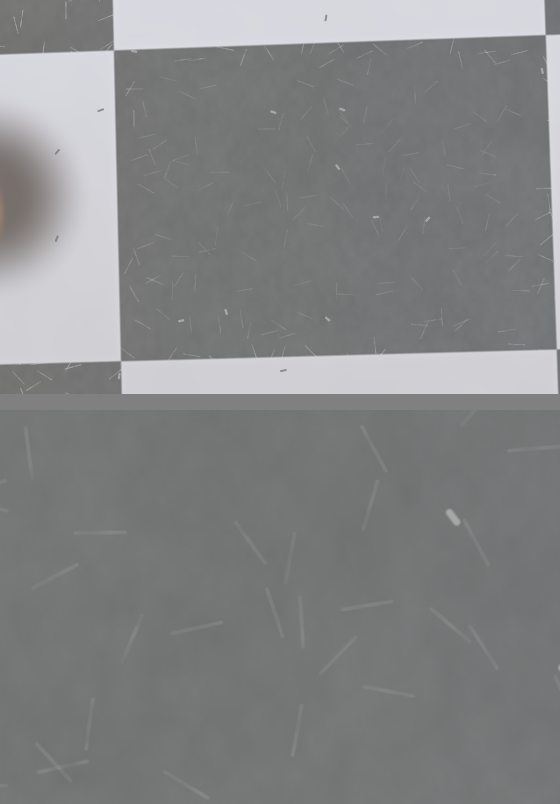
Top, the full canvas; bottom, a detail of the centre.
Write a WebGL 2 fragment shader that draws this texture.

```glsl
#version 300 es
precision highp float;

uniform vec2 u_resolution;
out vec4 outColor;

vec2 hash2(vec2 p) {
    vec3 q = fract(p.xyx * vec3(0.1031, 0.1030, 0.0973));
    q += dot(q, q.yzx + 33.33);
    return fract((q.xx + q.yz) * q.zy);
}

float noise(vec2 p) {
    vec2 i = floor(p), f = fract(p);
    f = f * f * (3.0 - 2.0 * f);
    float low = mix(hash2(i).x, hash2(i + vec2(1, 0)).x, f.x);
    float high = mix(hash2(i + vec2(0, 1)).x, hash2(i + vec2(1, 1)).x, f.x);
    return mix(low, high, f.y);
}

float fbm(vec2 p) {
    float sum = 0.0, gain = 0.5;
    for (int i = 0; i < 4; i++) {
        sum += gain * noise(p);
        p = p * 2.03 + 7.1;
        gain *= 0.5;
    }
    return sum;
}

// One short randomly turned stroke in some of the cells
float strokes(vec2 p, float cell, float halfLength, float width, float chance, float seed) {
    vec2 id = floor(p / cell);
    vec2 pick = hash2(id + seed + 17.0);
    vec2 center = (id + mix(vec2(0.3), vec2(0.7), hash2(id + seed))) * cell;
    vec2 dir = vec2(cos(6.283 * pick.x), sin(6.283 * pick.x));
    vec2 d = p - center;
    d -= dir * clamp(dot(d, dir), -halfLength, halfLength);
    return step(pick.y, chance) * (1.0 - smoothstep(0.3 * width, width, length(d)));
}

// Signed distance to the nearest integer, changing sign at each one
vec2 alternate(vec2 t) {
    return abs(mod(t - 0.5, 2.0) - 1.0) - 0.5;
}

void main() {
    vec2 p = gl_FragCoord.xy / u_resolution.y;

    // Slightly skewed tile grid, one full tile in the middle
    float left = 0.309 - 0.0228 * p.y, right = 1.417 - 0.035 * p.y;
    float bottom = 0.0747 + 0.0271 * p.x, top = 0.8617 + 0.0356 * p.x;
    vec2 size = vec2(right - left, top - bottom);
    vec2 grid = (p - vec2(left, bottom)) / size;
    vec2 tile = floor(grid);
    vec2 edge = alternate(grid) * size;
    float soft = max(0.0035, 0.8 / u_resolution.y);
    vec2 side = smoothstep(-soft, soft, edge) * 2.0 - 1.0;
    float dark = 0.5 + 0.5 * side.x * side.y;
    float edgeDistance = min(abs(edge.x), abs(edge.y));

    // Gray tiles: faint clouding, warmer at the left
    float cloud = fbm(p * 9.0) - 0.47;
    float grain = fbm(p * vec2(55.0, 42.0) + 20.0) - 0.47;
    vec3 gray = mix(vec3(0.462, 0.465, 0.458), vec3(0.455, 0.465, 0.472), p.x / 1.42);
    gray += 0.03 * cloud + 0.03 * grain;

    // Scratches gather near the borders and on the outer tiles
    float outer = min(dot(abs(tile), vec2(1.0)), 1.0);
    float wear = max(outer, 0.3 + 0.5 * exp(-edgeDistance * 14.0));
    for (int i = 0; i < 4; i++) {
        float k = float(i);
        float scratch = strokes(p + 0.037 * k, 0.075 + 0.012 * k, 0.021, 0.0024, 0.4, 31.0 * k);
        gray += 0.13 * wear * scratch * (0.4 + noise(p * 90.0));
    }
    float chips = strokes(p, 0.13, 0.005, 0.0045, 0.2, 5.0);
    gray = mix(gray, vec3(0.72), 0.75 * chips);

    // White tiles: gentle falloff, bright rim and rare dark flecks
    vec3 white = mix(vec3(0.815, 0.815, 0.83), vec3(0.845, 0.845, 0.875), smoothstep(0.0, 1.0, p.y));
    white += 0.012 * cloud + 0.035 * exp(-edgeDistance * 160.0);
    white = mix(white, vec3(0.45), 0.7 * strokes(p, 0.11, 0.006, 0.004, 0.1, 63.0));

    // Soft brown shadow entering from the left border
    float reach = length((p - vec2(-0.03, 0.5)) / vec2(0.25, 0.25));
    float shade = 1.0 - smoothstep(0.3, 1.08, reach);
    white = mix(white, vec3(0.47, 0.44, 0.425), 0.95 * shade);
    white *= 1.0 - 0.06 * exp(-2.0 * reach * reach);
    float glow = exp(-dot((p - vec2(0.0, 0.46)) / vec2(0.01, 0.05), (p - vec2(0.0, 0.46)) / vec2(0.01, 0.05)));
    white += vec3(0.12, 0.06, 0.0) * glow;

    // Darker seam where the tiles meet
    vec3 color = mix(white, gray, dark);
    color -= 0.025 * exp(-edgeDistance * 350.0);
    outColor = vec4(color, 1.0);
}
```
